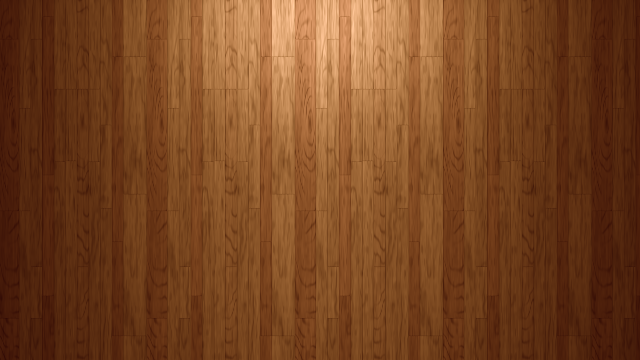
This texture is drawn by a Shadertoy shader. Its source:

```glsl
const float GRID = 432.0;            // grid units per canvas height
const vec2 TILE = vec2(178.0, 335.0); // repeat of the floor pattern
const float TILE_LEFT = -30.0;       // left tile edge from the centre
const int PLANKS = 11;
const float EDGES[12] = float[12](0.0, 25.0, 39.0, 53.0, 67.0, 81.0,
    94.5, 108.5, 122.5, 136.5, 150.0, 178.0);
const float TONES[11] = float[11](0.91, 1.03, 1.0, 0.91, 1.03, 1.04,
    0.98, 1.0, 1.02, 0.91, 1.04);
const vec2 JOINTS[11] = vec2[11](vec2(47, 253), vec2(130, 253),
    vec2(47, 320), vec2(20, 210), vec2(107, 194), vec2(107, 193),
    vec2(107, 320), vec2(107, 194), vec2(150, 250), vec2(68, 290),
    vec2(68, 233));
const vec2 KNOT_A = vec2(18.0, 148.0);
const vec2 KNOT_B = vec2(101.0, 148.0);
const float KNOT_STRETCH = 4.5;
const float SEAM_WIDTH = 0.45;
const float SEAM_DARK = 0.22;
const float JOINT_DARK = 0.13;
const float FIBRE_DEPTH = 0.15;
const float RING_DEPTH = 0.15;
const float FLECK_DEPTH = 0.10;
const float AMBIENT = 0.225;
const float BROAD_LIGHT = 0.345;
const float LAMP_LIGHT = 0.38;

float hash(vec2 p) {
    vec3 q = fract(vec3(p.xyx) * 0.1031);
    q += dot(q, q.yzx + 33.33);
    return fract((q.x + q.y) * q.z);
}

float noise(vec2 p) {
    vec2 i = floor(p), f = fract(p);
    f = f * f * (3.0 - 2.0 * f);
    return mix(mix(hash(i), hash(i + vec2(1, 0)), f.x),
               mix(hash(i + vec2(0, 1)), hash(i + vec2(1, 1)), f.x), f.y);
}

// Fine fibres running along the board
float fibres(vec2 p) {
    return 0.35 * noise(p * vec2(0.20, 0.010))
         + 0.35 * noise(p * vec2(0.60, 0.030) + 17.0)
         + 0.30 * noise(p * vec2(0.95, 0.14) + 41.0) - 0.5;
}

// Sparse, broken dark pores
float flecks(vec2 p) {
    return smoothstep(0.66, 0.92, noise(p * vec2(0.65, 0.07) + 73.0));
}

// Thin growth lines: stretched rings round a knot, or wandering contours
float growthLines(vec2 p, vec2 seed, float knotRadius, bool hasKnot) {
    float warp = noise(p * vec2(0.10, 0.022) + seed);
    float detail = noise(p * vec2(0.28, 0.10) + seed);
    float field = hasKnot ? knotRadius * 0.26 + warp * 1.8
                          : noise(p * vec2(0.06, 0.007) + seed) * 5.0 + warp * 0.9;
    float wave = 0.5 + 0.5 * sin(6.2832 * (field + 0.30 * detail));
    float broken = smoothstep(0.25, 0.75, noise(p * vec2(0.13, 0.03) + seed + 9.0));
    return pow(wave, 7.0) * broken * (hasKnot ? 1.25 : 0.85);
}

// Overhead lamp at the top centre over a broad soft wash
float lighting(vec2 p) {
    float broad = exp(-p.x * p.x / 0.5 - pow(p.y - 0.4, 2.0) / 0.9);
    float lamp = exp(-p.x * p.x / 0.2 - p.y * p.y / 0.1);
    return AMBIENT + BROAD_LIGHT * broad + LAMP_LIGHT * lamp;
}

// Wood colour for a given brightness of red
vec3 woodColor(float tone) {
    float d = tone - 0.28;
    return vec3(tone, 0.115 + d * (0.8 + 0.16 * d), 0.04 + d * (0.29 + 0.66 * d));
}

void mainImage(out vec4 fragColor, in vec2 fragCoord) {
    // x from the centre, y down from the top, in canvas heights
    vec2 p = vec2(fragCoord.x - 0.5 * iResolution.x,
                  iResolution.y - fragCoord.y) / iResolution.y;
    vec2 pos = p * GRID;
    float aa = 0.6 * GRID / iResolution.y;
    vec2 cell = mod(vec2(pos.x - TILE_LEFT, pos.y), TILE);

    // Plank and board under this point
    int plank = 0;
    for (int i = 1; i < PLANKS; i++) {
        if (cell.x >= EDGES[i]) plank = i;
    }
    vec2 joint = JOINTS[plank];
    float board = step(joint.x, cell.y) * step(cell.y, joint.y);
    vec2 seed = vec2(float(plank) * 13.7, board * 29.3 + 5.0);
    float tone = TONES[plank] + 0.07 * (hash(seed) - 0.5);

    // Grain and knots
    vec2 wood = vec2(cell.x, pos.y);
    bool hasKnot = plank == 0 || plank == 6;
    vec2 toKnot = wood - (plank == 0 ? KNOT_A : KNOT_B);
    float knotRadius = length(toKnot / vec2(1.0, KNOT_STRETCH));
    tone *= 1.03 + 2.0 * FIBRE_DEPTH * fibres(wood + seed * 7.0);
    tone *= 1.0 - RING_DEPTH * growthLines(wood, seed, knotRadius, hasKnot);
    tone *= 1.0 - FLECK_DEPTH * flecks(wood + seed * 3.0);
    if (hasKnot) tone *= 1.0 - 0.25 * exp(-knotRadius * knotRadius / 4.0);

    // Seams between planks, fainter at board ends
    float side = min(cell.x - EDGES[plank], EDGES[plank + 1] - cell.x);
    float end = min(abs(cell.y - joint.x), abs(cell.y - joint.y));
    vec2 seam = 1.0 - smoothstep(SEAM_WIDTH - aa, SEAM_WIDTH + aa, vec2(side, end));
    float worn = 0.55 + 0.45 * hash(vec2(float(plank), 3.0));
    tone *= 1.0 - max(SEAM_DARK * worn * seam.x, JOINT_DARK * seam.y);

    vec3 color = woodColor(lighting(p) * tone);
    float redness = clamp(1.0 - TONES[plank], 0.0, 0.1);
    color *= vec3(1.0 + 0.25 * redness, 1.0 - 0.3 * redness, 1.0 - 0.2 * redness);
    fragColor = vec4(clamp(color, 0.0, 1.0), 1.0);
}
```
